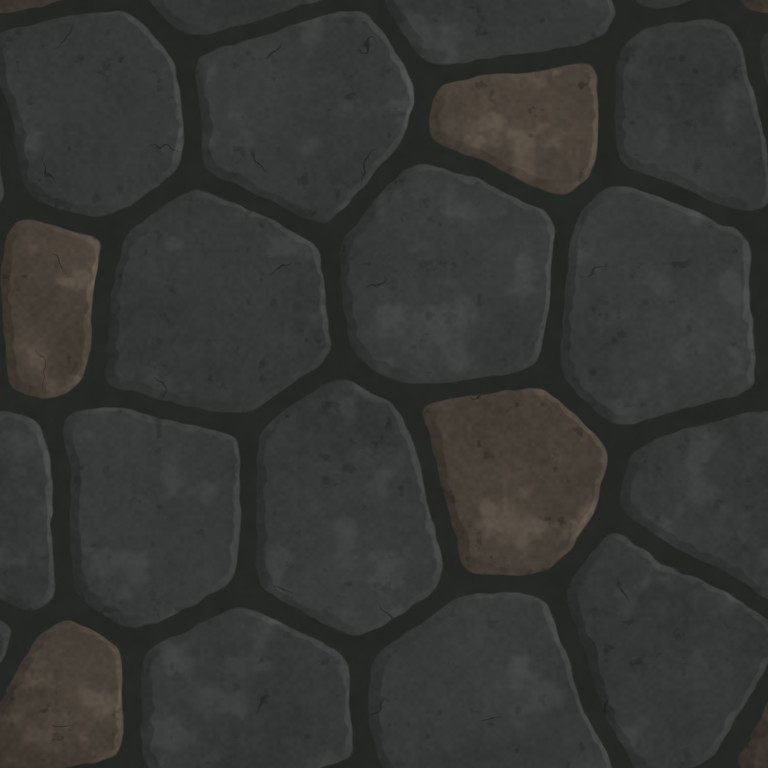
Reproduce this texture procedurally as a Shadertoy shader.

```glsl
// Dark flagstone paving: rounded grey and smaller brown stones in dark joints.
// A wrapped, weighted Voronoi diagram gives the stones, a smooth minimum of the
// border distances rounds their corners, and wrapping noise paints the faces.

const float CELLS = 4.0;            // stones per side, even so that rows wrap
const float JITTER = 0.60;          // scatter of the stone centres, in cells
const float ROW_SHIFT = 0.25;       // brick-like shift of alternate rows
const float SIZE_SPREAD = 0.14;     // random weight of the stones
const float BROWN_SHRINK = 0.08;    // weight taken from the brown stones
const float JOINT_HALF = 0.0117;    // half width of a joint
const float ROUNDING = 0.0095;      // softness of the stone corners
const float EDGE_SOFT = 0.0016;     // blur of the stone outline
const float CRACK_CELLS = 7.0;
const float CRACK_CHANCE = 0.42;
const vec2 LIGHT_DIR = vec2(0.96, 0.28);
const vec3 JOINT_COLOR = vec3(0.142, 0.152, 0.141);
const vec3 GREY_COLOR = vec3(0.208, 0.219, 0.213);
const vec3 BROWN_COLOR = vec3(0.266, 0.239, 0.208);

float hash(vec2 p) {
    return fract(sin(dot(p, vec2(127.1, 311.7))) * 43758.5453);
}

// Modulo of whole numbers; the half step keeps exact multiples from rounding
vec2 wrap(vec2 i, float period) {
    return floor(mod(i + 0.5, period));
}

// Value noise that repeats after a whole number of lattice steps
float noise(vec2 uv, float period) {
    vec2 p = fract(uv) * period;
    vec2 i = floor(p), f = fract(p);
    f = f * f * (3.0 - 2.0 * f);
    vec2 a = wrap(i, period), b = wrap(i + 1.0, period);
    return mix(mix(hash(a), hash(vec2(b.x, a.y)), f.x),
               mix(hash(vec2(a.x, b.y)), hash(b), f.x), f.y);
}

float fbm(vec2 uv, float period) {
    float sum = 0.0, amp = 0.5;
    for (int i = 0; i < 4; i++) {
        sum += amp * noise(uv, period);
        period *= 2.0;
        amp *= 0.5;
    }
    return sum / 0.9375;
}

bool isBrown(vec2 cell) {
    vec2 id = wrap(cell, CELLS);
    return mod(id.x + 2.0 * id.y + 0.5, 4.0) < 1.0;
}

// Stone centre (xy) and weight (z), in cell units
vec3 stoneSite(vec2 cell) {
    vec2 id = wrap(cell, CELLS);
    vec2 scatter = vec2(hash(id + 3.7), hash(id + 19.3)) - 0.5;
    float shift = mod(id.y + 0.5, 2.0) < 1.0 ? -ROW_SHIFT : ROW_SHIFT;
    float weight = isBrown(id) ? -BROWN_SHRINK : SIZE_SPREAD * hash(id + 41.9);
    return vec3(cell + 0.5 + vec2(shift, 0.0) + JITTER * scatter, weight);
}

// Distance to the rounded border (x) and outward direction (yz)
vec3 stoneBorder(vec2 p, out vec2 stone) {
    vec2 base = floor(p);
    float nearest = 1e5;
    for (int y = -2; y <= 2; y++)
    for (int x = -2; x <= 2; x++) {
        vec2 cell = base + vec2(x, y);
        vec3 s = stoneSite(cell);
        float power = dot(p - s.xy, p - s.xy) - s.z;
        if (power < nearest) { nearest = power; stone = cell; }
    }
    vec3 own = stoneSite(stone);
    float total = 0.0;
    vec2 outward = vec2(0.0);
    for (int y = -2; y <= 2; y++)
    for (int x = -2; x <= 2; x++) {
        if (x == 0 && y == 0) continue;
        vec3 s = stoneSite(stone + vec2(x, y));
        float power = dot(p - s.xy, p - s.xy) - s.z;
        float gap = length(s.xy - own.xy);
        float d = (power - nearest) / (2.0 * gap * CELLS);
        float w = exp(-d / ROUNDING);
        total += w;
        outward += w * (s.xy - own.xy) / gap;
    }
    return vec3(-ROUNDING * log(total), outward / total);
}

// Short tapering hairline cracks, at most one per crack cell
float cracks(vec2 uv) {
    vec2 p = uv * CRACK_CELLS;
    vec2 id = wrap(floor(p), CRACK_CELLS);
    vec2 q = fract(p) - 0.5 - 0.35 * (vec2(hash(id + 5.1), hash(id + 8.6)) - 0.5);
    float angle = 6.2832 * hash(id + 13.2);
    q = mat2(cos(angle), sin(angle), -sin(angle), cos(angle)) * q;
    q.y += 0.16 * (noise(uv, 42.0) - 0.5) + 0.05 * (noise(uv, 120.0) - 0.5);
    float reach = mix(0.08, 0.2, hash(id + 27.4));
    float taper = clamp(1.0 - abs(q.x) / reach, 0.0, 1.0);
    float line = 1.0 - smoothstep(0.004, 0.016, abs(q.y));
    return line * sqrt(taper) * step(hash(id + 31.8), CRACK_CHANCE);
}

void mainImage(out vec4 fragColor, in vec2 fragCoord) {
    vec2 uv = fragCoord / iResolution.xy;

    // Hand-cut wobble of the outlines
    vec2 wobble = 0.011 * (vec2(noise(uv, 13.0), noise(uv + 0.37, 13.0)) - 0.5)
                + 0.004 * (vec2(noise(uv, 60.0), noise(uv + 0.61, 60.0)) - 0.5);
    vec2 stone;
    vec3 border = stoneBorder((uv + wobble) * CELLS, stone);
    float inset = border.x - JOINT_HALF;
    bool brown = isBrown(stone);

    // Mottled face with pale patches, dark pits, grain and cracks
    float tone = 0.26 * (fbm(uv, 9.0) - 0.5) + 0.09 * (noise(uv, 190.0) - 0.5);
    tone += 0.05 * (noise(uv + 0.43, 95.0) - 0.5);
    tone += 0.05 * (hash(wrap(stone, CELLS) + 53.0) - 0.5);
    tone += 0.16 * smoothstep(0.57, 0.80, fbm(uv + 0.23, 22.0));
    tone -= 0.14 * smoothstep(0.68, 0.84, fbm(uv + 0.71, 60.0));
    tone = 1.0 + (brown ? 1.4 : 1.0) * tone;
    tone *= 1.0 - 0.26 * cracks(uv);

    // Chipped bevel: thin bright rim towards the light, wider dark one away
    float chipped = inset + 0.007 * (noise(uv, 80.0) - 0.5);
    float lit = dot(border.yz, LIGHT_DIR);
    float rim = 1.0 - smoothstep(0.005, 0.009, chipped);
    float shade = 1.0 - smoothstep(0.010, 0.014, chipped);
    tone *= 1.0 + 0.24 * rim * max(lit, 0.0) - 0.18 * shade * max(-lit, 0.0);

    // Lay the stone over the joint
    vec3 face = (brown ? BROWN_COLOR : GREY_COLOR) * tone;
    vec3 joint = JOINT_COLOR * (1.0 + 0.16 * (fbm(uv, 48.0) - 0.5));
    float soft = max(EDGE_SOFT, 1.0 / iResolution.y);
    fragColor = vec4(mix(joint, face, smoothstep(-soft, soft, inset)), 1.0);
}
```
